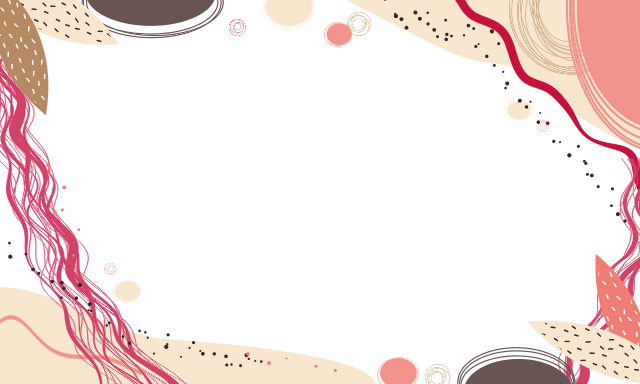
This background is drawn by a WebGL 2 fragment shader. Its source:

```glsl
#version 300 es
precision highp float;
uniform vec2 u_resolution;
out vec4 fragColor;

const vec2 CANVAS = vec2(7.68, 4.6);
const vec3 WHITE = vec3(1), CREAM = vec3(.972, .902, .812);
const vec3 CORAL = vec3(.94, .49, .45), BLUSH = vec3(.95, .58, .55);
const vec3 MAGENTA = vec3(.82, .26, .41), CRIMSON = vec3(.77, .07, .24);
const vec3 UMBER = vec3(.41, .33, .32), BROWN = vec3(.71, .54, .39);
const vec3 TAN = vec3(.79, .66, .51), INK = vec3(.24, .13, .15);

float hash(float n) {
  n = fract(n * .1031);
  n *= n + 33.33;
  return fract(n * (n + n));
}
vec2 hash2(float n) { return vec2(hash(n + 3.7), hash(n + 71.3)); }
float bump(float x, float c, float w) { x = (x - c) / w; return exp(-x * x); }

// Lay a colour where the distance is negative
void paint(inout vec3 col, vec3 tint, float d, float aa) {
  col = mix(col, tint, clamp(.5 - d / aa, 0., 1.));
}

float oval(vec2 p, vec2 c, vec2 r) {
  vec2 q = p - c;
  float k = length(q / r);
  return k * (k - 1.) / (length(q / (r * r)) + .0001);
}

// Loose rings between two radii
float rings(vec2 p, vec2 c, vec2 r0, vec2 r1, int n, float jitter, float w) {
  float d = 9.;
  for (int i = 0; i < n; i++) {
    vec2 shift = (hash2(float(i) * 5. + c.x * 9.) - .5) * jitter;
    vec2 r = mix(r0, r1, (float(i) + .5) / float(n));
    d = min(d, abs(oval(p, c + shift, r)) - w);
  }
  return d;
}

// Dots strewn along a segment
float dots(vec2 p, vec2 a, vec2 b, float spread, int n, float seed) {
  float d = 9.;
  for (int i = 0; i < n; i++) {
    float k = float(i) + seed;
    vec2 c = mix(a, b, (float(i) + .5) / float(n)) + (hash2(k * 7.) - .5) * spread;
    d = min(d, length(p - c) - mix(.011, .025, hash(k * 13.)));
  }
  return d;
}

// Wavy threads around a centre line
float strands(vec2 p, float center, float spread, int n, float seed) {
  float d = 9.;
  for (int i = 0; i < n; i++) {
    float k = float(i) * 3. + seed, h = hash(k * 11.);
    float x = center + (hash(k * 5.) - .5) * 2. * spread
      + mix(.05, .11, h) * sin(p.y * 7.4 + h * 2.6) + .05 * sin(p.y * 3.3 + k);
    float w = .004 + .045 * pow(hash(k * 17.), 3.) * (.6 + .4 * sin(p.y * 4. + k));
    d = min(d, abs(p.x - x) / 1.25 - w);
  }
  return d;
}

// Pointed leaf filled with short dashes
void leaf(inout vec3 col, vec2 p, vec2 a, vec2 b, float w, vec3 fill, vec3 mark, float aa) {
  vec2 axis = normalize(b - a), q = p - .5 * (a + b), cell = vec2(.15, .11);
  q = vec2(dot(q, axis), dot(q, vec2(-axis.y, axis.x)));
  float u = 2. * q.x / length(b - a);
  float body = (abs(q.y) - w * (1. - u * u)) / 1.1;
  vec2 grid = q / cell;
  grid.x += .5 * mod(floor(grid.y), 2.);
  float id = dot(floor(grid), vec2(7, 31)) + 200.;
  vec2 m = (fract(grid) - .5 - .4 * (hash2(id) - .5)) * cell;
  m.y += m.x * (hash(id) - .5);
  m.x -= clamp(m.x, -.02, .02);
  paint(col, fill, body, aa);
  paint(col, mark, max(length(m) - .009, body + .03), aa);
}

// Filled oval with a loose outline
void blob(inout vec3 col, vec2 p, vec2 c, vec2 r, vec3 fill, float aa) {
  paint(col, fill, oval(p, c, r), aa);
  paint(col, fill, rings(p, c, r, r * 1.12, 3, .05, .001), aa);
}

float ribbonOffset(float t) {
  return .085 * cos(5.93 * (t - .6)) + .07 * bump(t, 0., .2)
    - .08 * bump(t, 1.68, .25) - .04 * bump(t, 1.26, .2) + .05 * bump(t, 2.75, .2);
}
float ribbon(vec2 q) {
  float t = (q.x + q.y) * .7071, s = (q.x - q.y) * .7071, f = ribbonOffset(t);
  float slope = (ribbonOffset(t + .01) - f) / .01;
  return abs(s - f) / sqrt(1. + slope * slope) - .05 + .03 * bump(t, 2.25, .4);
}

void main() {
  vec2 p = gl_FragCoord.xy / u_resolution * CANVAS;
  float aa = CANVAS.x / u_resolution.x;
  vec3 col = WHITE;

  // Cream corners
  float upper = 4.55 - .51 * (p.x - 4.25) + .22 * bump(p.x, 6.25, .5);
  float lower = .6 * sqrt(max(0., 1. - p.x * p.x / 20.25)) + .56 * (1. - smoothstep(0., 2., p.x));
  paint(col, CREAM, (upper - p.y) * .88, aa);
  paint(col, CREAM, max(p.y - lower, p.x - 4.5), aa);

  // Upper right rings, coral mass and ribbon
  paint(col, TAN, rings(p, vec2(6.88, 4.52), vec2(.34, .45), vec2(.76, .78), 17, .2, .004), aa);
  vec2 mass = vec2(7.95, 4.5);
  paint(col, BLUSH, oval(p, mass, vec2(1.03, 1.45)), aa);
  paint(col, BLUSH, rings(p, mass, vec2(1.04, 1.48), vec2(1.14, 1.78), 4, .06, .013), aa);
  paint(col, CRIMSON, ribbon(vec2(p.x - 5.53, CANVAS.y - p.y)), aa);

  // Lower left wave and both thread bundles
  float wave = .32 + .48 * bump(p.x, .13, .38) - .2 * smoothstep(1.2, 1.8, p.x);
  paint(col, BLUSH, max(abs(p.y - wave) * .8 - .02, p.x - 1.7), aa);
  float bend = min(p.y - 2.1, 0.);
  bend *= bend;
  float left = .43 - .33 * (p.y - 2.1) + .12 * bend;
  paint(col, MAGENTA, max(strands(p, left, .26 + .05 * bend, 22, 4.), p.y - 3.9), aa);
  float right = min(6.75 + .58 * p.y, 7.64);
  paint(col, MAGENTA, max(strands(p, right, .15, 13, 40.), p.y - 2.7), aa);

  // Dark ovals
  paint(col, UMBER, oval(p, vec2(1.81, 4.68), vec2(.78, .39)), aa);
  paint(col, UMBER, rings(p, vec2(1.83, 4.58), vec2(.8, .37), vec2(.84, .43), 3, .06, .007), aa);
  paint(col, UMBER, oval(p, vec2(6.22, -.1), vec2(.66, .4)), aa);
  paint(col, UMBER, rings(p, vec2(6.2, 0), vec2(.66, .34), vec2(.71, .43), 3, .06, .007), aa);

  // Leaves
  leaf(col, p, vec2(-.3, 4.9), vec2(1.43, 4.07), .28, CREAM, INK, aa);
  leaf(col, p, vec2(-.08, 4.9), vec2(.55, 3.22), .26, BROWN, WHITE, aa);
  leaf(col, p, vec2(7.15, 1.56), vec2(7.8, .03), .21, CORAL, WHITE, aa);
  leaf(col, p, vec2(6.32, .75), vec2(8.2, 0), .25, CREAM, INK, aa);

  // Small blobs and curls
  blob(col, p, vec2(3.47, 4.52), vec2(.28, .23), CREAM, aa);
  blob(col, p, vec2(6.23, 3.28), vec2(.14, .11), CREAM, aa);
  blob(col, p, vec2(1.53, 1.11), vec2(.15, .12), CREAM, aa);
  blob(col, p, vec2(4.07, 4.19), vec2(.15, .13), BLUSH, aa);
  blob(col, p, vec2(4.78, .13), vec2(.22, .18), BLUSH, aa);
  paint(col, MAGENTA, rings(p, vec2(2.85, 4.28), vec2(.03), vec2(.11), 4, .03, .001), aa);
  paint(col, TAN, rings(p, vec2(4.29, 4.31), vec2(.06), vec2(.15), 5, .04, .002), aa);
  paint(col, TAN, rings(p, vec2(5.25, .07), vec2(.06), vec2(.16), 5, .04, .002), aa);
  paint(col, BLUSH, rings(p, vec2(6.51, 3.1), vec2(.02), vec2(.08), 3, .02, .001), aa);
  paint(col, BLUSH, rings(p, vec2(1.33, 1.37), vec2(.02), vec2(.08), 3, .02, .001), aa);

  // Scattered dots
  paint(col, INK, dots(p, vec2(4.6, 4.5), vec2(5.9, 4), .35, 22, 2.), aa);
  paint(col, INK, dots(p, vec2(5.8, 3.9), vec2(7.6, 2), .2, 24, 31.), aa);
  paint(col, INK, dots(p, vec2(0, 1.7), vec2(1.4, .7), .25, 17, 70.), aa);
  paint(col, INK, dots(p, vec2(1.5, .6), vec2(3.2, .2), .28, 24, 90.), aa);
  paint(col, CORAL, dots(p, vec2(.6, 2.8), vec2(1, 1.5), .2, 5, 120.), aa);
  paint(col, CORAL, dots(p, vec2(2.9, .4), vec2(4.1, .1), .15, 5, 130.), aa);
  fragColor = vec4(col, 1);
}
```
